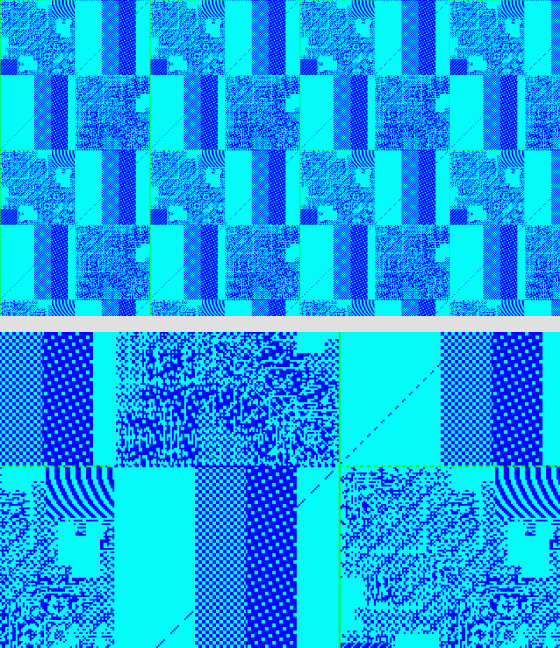
Top: the whole. Bottom: its middle third, enlarged.
Write a Shadertoy shader that draws this pattern.

```glsl
const vec3 BLUE = vec3(0.01, 0.03, 0.98);
const vec3 CYAN = vec3(0.01, 0.99, 0.98);
const vec3 GREEN = vec3(0.01, 0.99, 0.02);

float hash(ivec2 p) {
    return fract(sin(dot(vec2(p), vec2(12.99, 78.23))) * 4375.5);
}

bool checker(ivec2 c) {
    return (((c.x >> 1) + (c.y >> 1)) & 1) == 0;
}

// Sparse staggered dots
bool dots(ivec2 c) {
    return ((c.x >> 1) + 2 * (c.y >> 1)) % 5 == 0;
}

// Solid field with two woven bands and a dashed rising diagonal
bool bandCell(ivec2 c, bool lower) {
    int x = c.x - (lower ? 58 : 46);
    if (x >= 0 && x < 29) return checker(c);
    if (x >= 29 && x < 58) return dots(c);
    int dash = lower ? 4 : 8;
    return !(c.x + c.y == 127 && c.x % dash < dash * 5 / 8);
}

// Bitwise lace, mirrored about the falling diagonal
bool laceCell(ivec2 c, bool lower) {
    int lo = min(c.x, c.y), hi = max(c.x, c.y), gap = hi - lo;

    // Light strands beside the diagonal
    if (gap == 0 || gap == 5 || gap == 12) return (lo & 15) != 7;

    // Curved stripes in the upper right corner
    if (!lower && c.x > 88 && c.y < 30) {
        float bend = float(c.x) - float(c.y * c.y) * 0.018;
        return fract(bend / 6.0) < 0.5;
    }
    // Dark hatched corner
    if (!lower && c.x < 30 && c.y > 100) return (c.x + c.y) % 5 == 0;

    // Ragged solid blocks
    bool outer = lo >= 32 && lo < 64 && hi >= 96 && hi < 120;
    bool rim = lo < 14 && hi >= 64 && hi < 94;
    bool side = c.x >= 104 && lo >= 32 && lo < 64;
    if (lower ? side : (outer || rim)) {
        if (hash(ivec2(lo, hi) >> 3) < 0.72) return true;
    }

    // Self-similar net over a checker or dotted ground
    int net = (lo + hi) ^ gap;
    bool lace = (net * net * net) % 997 < (lower ? 190 : 300);
    bool dense = hash((ivec2(lo, hi) >> 4) + 7) < (lower ? 0.65 : 0.3);
    bool ground = dense ? dots(c) : checker(c);
    bool loops = ((lo + hi) & 15) < 2 && gap < 48;
    return loops ? !ground : (lace || ground);
}

vec3 pattern(vec2 p) {
    ivec2 tile = ivec2(floor(mod(p, 256.0)));
    ivec2 cell = tile >> 7;
    ivec2 c = tile & 127;
    bool lower = cell.y == 1;

    // Green seams between tiles
    if (tile.x == 0) return GREEN;
    if (tile.y == 0 && (tile.x & 3) < 2) return cell.x == 0 ? GREEN : BLUE;

    bool lit = cell.x == cell.y ? laceCell(c, lower) : bandCell(c, lower);
    return lit ? CYAN : BLUE;
}

void mainImage(out vec4 fragColor, in vec2 fragCoord) {
    // Average a grid of samples to smooth the fine weave
    vec3 sum = vec3(0.0);
    for (int j = 0; j < 4; j++) {
        for (int i = 0; i < 4; i++) {
            vec2 p = fragCoord + (vec2(i, j) - 1.5) / 4.0;
            p.y = iResolution.y - p.y;
            sum += pattern(p / iResolution.y * 540.0);
        }
    }
    fragColor = vec4(sum / 16.0, 1.0);
}
```
